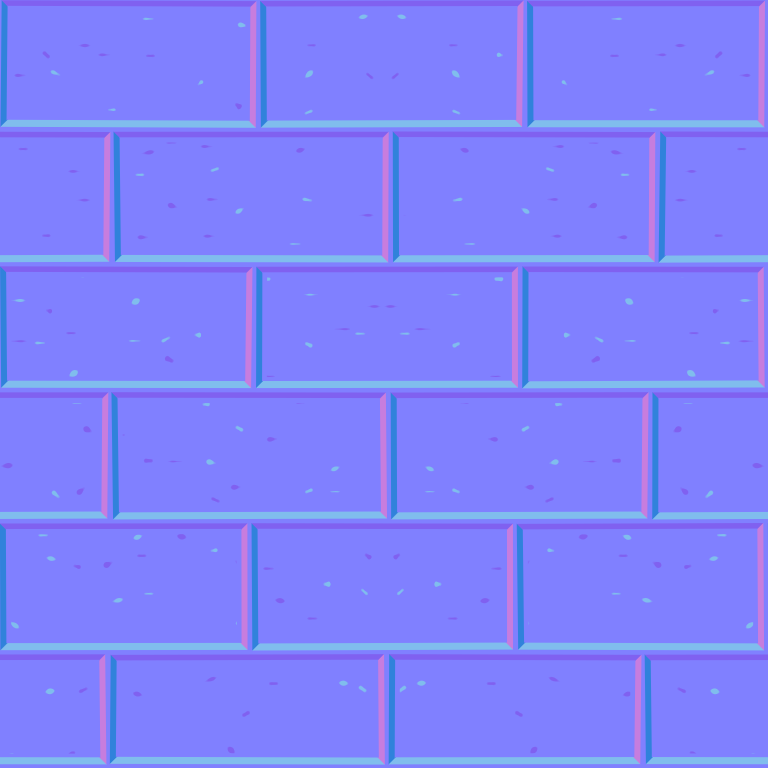
Reproduce this texture map procedurally as a WebGL 1 fragment shader.

```glsl
precision highp float;
// Normal map of a brick wall in running bond: bevelled edges, uneven joints, small chips.
uniform vec2 u_resolution;

#define ROWS 6.0
#define COLS 3.0
#define HALF_GAP 0.0029
#define SIDE_BEVEL 0.0078
#define TOP_BEVEL 0.0072
#define BOTTOM_BEVEL 0.0092
#define TILT 0.0045
#define CHIP_CELLS 24.0
#define CHIP_CHANCE 0.46
#define MIRROR_X 0.498

const vec3 FLAT = vec3(0.50, 0.50, 1.00);
const vec3 FACE_UP = vec3(0.50, 0.38, 0.94);
const vec3 FACE_DOWN = vec3(0.50, 0.74, 0.93);
const vec3 FACE_LEFT = vec3(0.19, 0.51, 0.86);
const vec3 FACE_RIGHT = vec3(0.78, 0.49, 0.87);

float hash(vec2 p) {
  return fract(sin(dot(p, vec2(127.1, 311.7))) * 43758.545);
}

float pick(vec3 v, float i) {
  return i < 0.5 ? v.x : (i < 1.5 ? v.y : v.z);
}

// Height of the mortar line above a row, counted from the top
float rowLine(float row) {
  float k = mod(row, ROWS);
  float drift = k < 2.5 ? pick(vec3(-2.0, 2.0, 11.0), k)
                        : pick(vec3(8.0, 12.0, 16.0), k - 3.0);
  return row / ROWS + drift * 0.001;
}

// Position of an upright joint; odd rows are shifted by half a brick
float jointLine(float row, float joint) {
  float odd = mod(row, 2.0);
  vec3 drift = odd < 0.5
    ? vec3(-1.5, 3.0, 17.0) - row * vec3(0.3, 2.8, 3.2)
    : vec3(-19.5, 10.0, 27.0) - row * vec3(1.3, 1.3, 4.6);
  return (joint + 0.5 * odd) / COLS + pick(drift, mod(joint, COLS)) * 0.001;
}

float coverage(float d, float px) {
  return clamp(0.5 - d / px, 0.0, 1.0);
}

// Scattered dents: rgb is the tint, a the coverage
vec4 chips(vec2 p, float px) {
  vec2 g = vec2(abs(p.x - MIRROR_X), p.y) * CHIP_CELLS;
  vec2 cell = floor(g);
  float shape = hash(cell + 3.7);
  float size = hash(cell + 9.2);
  vec2 jitter = vec2(hash(cell + 17.3), hash(cell + 31.9)) - 0.5;
  vec2 q = (g - cell - 0.5 - jitter * 0.6) / CHIP_CELLS;
  float angle = (hash(cell + 5.1) - 0.5) * 1.5 * step(0.4, shape);
  float c = cos(angle), s = sin(angle);
  q = vec2(c * q.x + s * q.y, c * q.y - s * q.x);
  vec2 radius = vec2(mix(0.0035, 0.0075, size), mix(0.0009, 0.0034, shape));
  float wobble = 0.2 * sin(3.0 * q.x / radius.x + 6.0 * size);
  float d = (length(q / radius) - 1.0 + wobble) * radius.y;
  float present = step(hash(cell + 23.6), CHIP_CHANCE);
  vec3 tint = hash(cell + 41.4) < 0.55 ? FACE_UP : FACE_DOWN;
  return vec4(tint, present * coverage(d, px));
}

void main() {
  vec2 p = gl_FragCoord.xy / u_resolution;
  p.y = 1.0 - p.y;
  float px = 1.0 / min(u_resolution.x, u_resolution.y);

  // Find the brick under this point
  float row = 0.0;
  for (int i = 1; i < 6; i++) row += step(rowLine(float(i)), p.y);
  float col = -1.0;
  for (int j = 0; j < 4; j++) col += step(jointLine(row, float(j)), p.x);
  vec2 lo = vec2(jointLine(row, col), rowLine(row));
  vec2 hi = vec2(jointLine(row, col + 1.0), rowLine(row + 1.0));

  // Distances to the four slightly tilted edges, positive inside
  vec2 id = vec2(mod(col, COLS), row);
  vec2 along = (p - lo) / (hi - lo) - 0.5;
  vec4 lean = vec4(hash(id + 1.3), hash(id + 2.6), hash(id + 4.8), hash(id + 7.1)) - 0.5;
  lean *= TILT * vec4(1.0, 1.0, 0.6, 0.6);
  float left = p.x - lo.x - HALF_GAP + lean.x * along.y;
  float right = hi.x - p.x - HALF_GAP + lean.y * along.y;
  float top = p.y - lo.y - HALF_GAP + lean.z * along.x;
  float bottom = hi.y - p.y - HALF_GAP + lean.w * along.x;
  float side = min(left, right);
  float level = min(top, bottom);
  float inside = min(side, level);

  // Bevels, mitred where they meet at the corners
  vec3 sideTint = left < right ? FACE_LEFT : FACE_RIGHT;
  vec3 levelTint = top < bottom ? FACE_UP : FACE_DOWN;
  float levelWidth = top < bottom ? TOP_BEVEL : BOTTOM_BEVEL;
  float mitre = coverage((level - side) * 0.7, px);
  vec3 bevelTint = mix(sideTint, levelTint, mitre);
  float bevel = max(coverage(side - SIDE_BEVEL, px), coverage(level - levelWidth, px));
  bevel *= coverage(-inside, px);

  // Chips stay on the flat face
  vec4 chip = chips(p, px);
  chip.a *= coverage(0.014 - inside, px);
  vec3 color = mix(FLAT, chip.rgb, chip.a);
  color = mix(color, bevelTint, bevel);
  gl_FragColor = vec4(color, 1.0);
}
```
